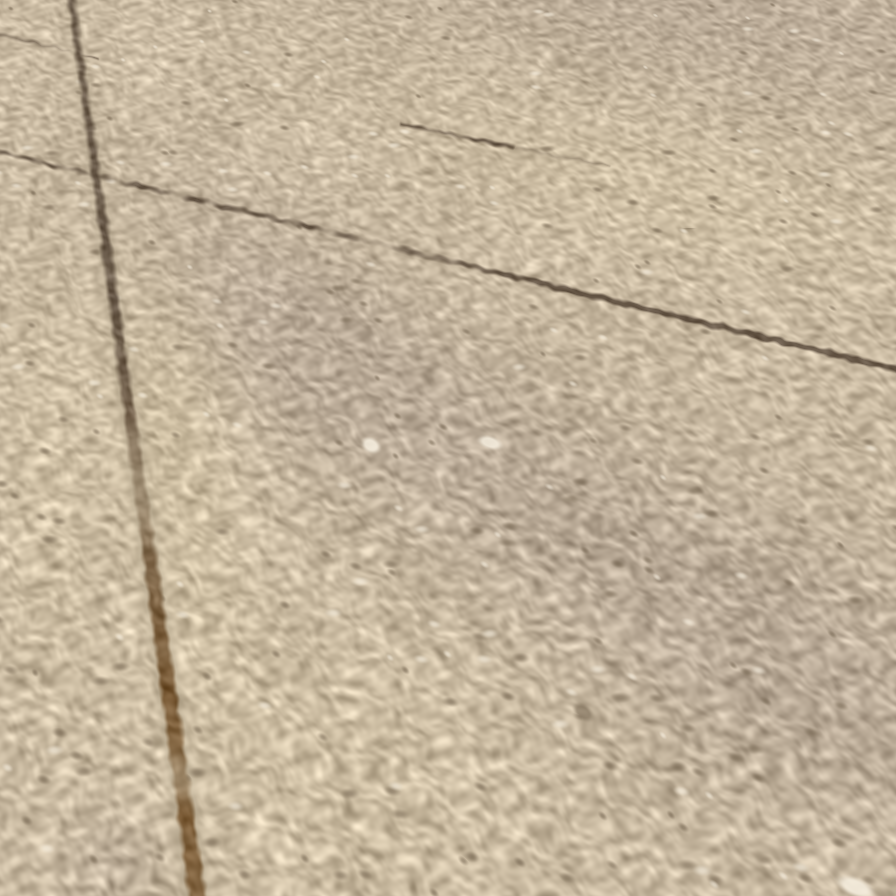
Give the GLSL for this texture, as a WebGL 2 fragment shader.

```glsl
#version 300 es
precision highp float;

uniform vec2 u_resolution;
out vec4 fragColor;

const vec3 STONE = vec3(0.785, 0.725, 0.630);
const vec3 COOL_GREY = vec3(0.725, 0.665, 0.590);
const vec3 WARM_SAND = vec3(0.820, 0.760, 0.645);
const vec3 PEBBLE = vec3(0.44, 0.38, 0.30);
const vec3 GLINT = vec3(0.97, 0.94, 0.88);
const vec3 JOINT_DARK = vec3(0.36, 0.30, 0.24);
const vec3 JOINT_RUST = vec3(0.44, 0.31, 0.16);

vec2 hash2(vec2 cell) {
  vec3 h = fract(vec3(cell.xyx) * vec3(0.1031, 0.1030, 0.0973));
  h += dot(h, h.yzx + 33.33);
  return fract((h.xx + h.yz) * h.zy);
}

float cornerSlope(vec2 cell, vec2 offset) {
  float angle = 6.2832 * hash2(cell).x;
  return dot(vec2(cos(angle), sin(angle)), offset);
}

float gradientNoise(vec2 p) {
  vec2 i = floor(p), f = fract(p);
  vec2 w = f * f * f * (f * (f * 6.0 - 15.0) + 10.0);
  vec2 e = vec2(1.0, 0.0);
  float low = mix(cornerSlope(i, f), cornerSlope(i + e, f - e), w.x);
  float high = mix(cornerSlope(i + e.yx, f - e.yx), cornerSlope(i + 1.0, f - 1.0), w.x);
  return mix(low, high, w.y);
}

vec2 rotate(vec2 p, float angle) {
  float c = cos(angle), s = sin(angle);
  return vec2(c * p.x + s * p.y, c * p.y - s * p.x);
}

// Soft elliptical patch: 1 at the centre, falling to 0
float patchMask(vec2 p, vec2 center, vec2 radius, float angle) {
  vec2 d = rotate(p - center, angle) / radius;
  return exp(-dot(d, d));
}

// Patch with a crisp rim, for single stones
float chipMask(vec2 p, vec2 center, vec2 radius, float angle) {
  return smoothstep(0.2, 0.75, patchMask(p, center, radius, angle));
}

// Tapered line with a smoothed edge
float jointMask(vec2 p, vec2 a, vec2 b, vec2 halfWidths, float soft) {
  vec2 ab = b - a;
  float t = clamp(dot(p - a, ab) / dot(ab, ab), 0.0, 1.0);
  float d = length(p - a - ab * t) - mix(halfWidths.x, halfWidths.y, t);
  return 1.0 - smoothstep(-soft, soft, d);
}

// Scattered tilted ellipses, one candidate per grid cell
float scatter(vec2 p, float density, float seed) {
  vec2 base = floor(p);
  float mask = 0.0;
  for (int y = -1; y <= 1; y++) {
    for (int x = -1; x <= 1; x++) {
      vec2 cell = base + vec2(x, y);
      vec2 place = hash2(cell + seed);
      vec2 traits = hash2(cell + seed + 71.0);
      vec2 d = rotate(p - cell - place, traits.y - 0.5);
      float r = length(d * vec2(1.0, 1.7)) / mix(0.25, 0.5, traits.y);
      mask = max(mask, step(traits.x, density) * (1.0 - smoothstep(0.1, 1.2, r)));
    }
  }
  return mask;
}

// Short slanted streaks of aggregate, crossed by curled grit
float aggregate(vec2 p) {
  float bend = gradientNoise(p * 0.4 + 9.0);
  vec2 q = p + vec2(0.3, 0.7) * bend;
  float streaks = gradientNoise(q * vec2(0.58, 1.3));
  float grit = gradientNoise(rotate(q, -0.5) * vec2(0.8, 1.7) + 51.0);
  float curls = gradientNoise(rotate(q, 0.8) * vec2(0.75, 1.3) + 87.0);
  return 0.75 * streaks + 0.55 * grit + 0.6 * curls;
}

vec3 slabTone(vec2 p) {
  float grey = patchMask(p, vec2(0.34, 0.62), vec2(0.22, 0.10), -0.65);
  grey += 0.9 * patchMask(p, vec2(0.92, 0.24), vec2(0.28, 0.15), -0.5);
  grey += 0.9 * patchMask(p, vec2(0.80, 1.0), vec2(0.45, 0.10), -0.2);
  grey += 0.8 * patchMask(p, vec2(0.13, 0.04), vec2(0.06, 0.06), 0.0);
  grey += 0.7 * patchMask(p, vec2(0.62, 0.42), vec2(0.28, 0.12), -0.6);
  float sand = patchMask(p, vec2(0.20, 0.47), vec2(0.07, 0.22), 0.15);
  sand += 0.7 * patchMask(p, vec2(0.74, 0.79), vec2(0.28, 0.08), -0.25);
  sand += 0.7 * patchMask(p, vec2(0.36, 0.14), vec2(0.25, 0.20), -0.4);
  sand += 0.7 * patchMask(p, vec2(0.05, 0.45), vec2(0.08, 0.25), 0.0);
  vec3 tone = mix(STONE, COOL_GREY, min(grey, 1.0));
  return mix(tone, WARM_SAND, min(sand, 1.0) * 0.75);
}

void main() {
  vec2 uv = gl_FragCoord.xy / u_resolution;
  float soft = 0.0016 + 0.7 / min(u_resolution.x, u_resolution.y);

  // Ground grain shrinks toward the far edge
  vec2 ground = rotate(vec2(uv.x - 0.5, uv.y) / (1.12 - 0.36 * uv.y), -0.45);
  float near = 1.0 - uv.y;
  float mottle = gradientNoise(uv * 9.0) + gradientNoise(ground * vec2(14.0, 24.0));
  float grain = aggregate(ground * 72.0);
  vec3 color = slabTone(uv) + 0.035 * mottle;
  color += vec3(0.21, 0.21, 0.205) * grain * mix(0.8, 1.1, near);

  // Pebbles and bright chips
  float pebbles = scatter(ground * 46.0, 0.03 + 0.07 * near, 13.0);
  pebbles = max(pebbles, chipMask(uv, vec2(0.651, 0.205), vec2(0.013, 0.008), -0.7));
  color = mix(color, PEBBLE, 0.55 * pebbles);
  float glints = 0.7 * scatter(ground * 50.0, 0.035, 143.0);
  glints = max(glints, chipMask(uv, vec2(0.547, 0.506), vec2(0.014, 0.007), -0.3));
  glints = max(glints, chipMask(uv, vec2(0.414, 0.503), vec2(0.011, 0.008), -0.5));
  glints = max(glints, chipMask(uv, vec2(0.955, 0.01), vec2(0.022, 0.010), -0.4));
  color = mix(color, GLINT, 0.85 * glints);

  // Fine cross joints, broken up toward the left
  vec2 rough = uv + 0.0035 * vec2(gradientNoise(uv * 75.0), gradientNoise(uv * 75.0 + 19.0));
  float breaks = 0.6 + 1.3 * gradientNoise(uv * vec2(42.0, 20.0));
  float wear = mix(breaks, 0.85 + 0.3 * breaks, smoothstep(0.4, 0.65, uv.x));
  wear *= 1.0 - 0.7 * patchMask(uv, vec2(0.425, 0.73), vec2(0.035, 0.05), 0.0);
  float cross = jointMask(rough, vec2(-0.02, 0.835), vec2(1.02, 0.583), vec2(0.0022, 0.0034), soft);
  float upper = jointMask(rough, vec2(-0.02, 0.966), vec2(0.11, 0.935), vec2(0.0022, 0.001), soft);
  float stub = jointMask(rough, vec2(0.449, 0.861), vec2(0.572, 0.836), vec2(0.0016, 0.0024), soft);
  float trace = 0.3 * jointMask(rough, vec2(0.56, 0.838), vec2(0.68, 0.815), vec2(0.002, 0.001), soft);
  float fine = max(max(cross, 0.75 * upper), max(0.9 * stub, trace));
  color = mix(color, JOINT_DARK + 0.12 * grain, clamp(fine * wear, 0.0, 0.9));

  // Wide main joint, rusty toward the near edge
  vec2 top = vec2(0.077, 1.02), bottom = vec2(0.223, -0.02);
  float rim = jointMask(rough, top, bottom, vec2(0.006, 0.015), 0.006);
  color = mix(color, WARM_SAND * 0.85, 0.4 * rim);
  float gap = jointMask(rough, top, bottom, vec2(0.0034, 0.0092), soft * 1.5);
  float rust = smoothstep(0.7, 0.15, uv.y);
  float filled = patchMask(uv, vec2(0.152, 0.45), vec2(0.03, 0.055), 0.0);
  filled += 0.8 * patchMask(uv, vec2(0.200, 0.135), vec2(0.03, 0.025), 0.0);
  filled += 0.35 * (0.5 + gradientNoise(uv * vec2(20.0, 38.0)));
  vec3 gapColor = mix(JOINT_DARK, JOINT_RUST, rust) + 0.16 * grain;
  color = mix(color, gapColor, gap * (0.96 - 0.55 * clamp(filled, 0.0, 1.0)));

  fragColor = vec4(clamp(color, 0.0, 1.0), 1.0);
}
```
